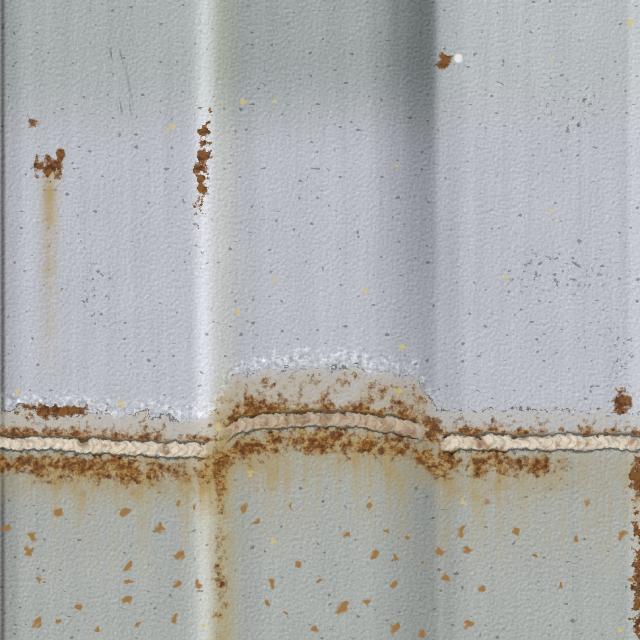
Give the GLSL for this texture, as a WebGL 1 fragment shader.

```glsl
precision highp float;
// Weathered corrugated steel: pale paint, a stepped weld seam, rust bands and stains.
uniform vec2 u_resolution;

const vec3 PAINT = vec3(.73, .74, .77);
const vec3 PAINT_TOP = vec3(.66, .685, .685);
const vec3 PAINT_LOW = vec3(.665, .68, .665);
const vec3 PRIMER = vec3(.74, .71, .64);
const vec3 BEAD = vec3(.87, .82, .74);
const vec3 OCHRE = vec3(.66, .55, .33);
const vec3 RUST = vec3(.58, .38, .18);
const vec3 RUST_DARK = vec3(.29, .17, .11);
const vec3 FLECK = vec3(.84, .76, .45);
const float BEAD_HALF = .0105;
const float GRAIN = .075;

vec2 hash2(vec2 c) {
  return fract(sin(vec2(dot(c, vec2(127.1, 311.7)), dot(c, vec2(269.5, 183.3)))) * 43758.5);
}

float corner(vec2 i, vec2 f, vec2 o) { return dot(hash2(i + o) * 2. - 1., f - o); }

float noise(vec2 p) {
  vec2 i = floor(p), f = p - i, u = f * f * (3. - 2. * f), e = vec2(1, 0);
  return mix(mix(corner(i, f, e.yy), corner(i, f, e.xy), u.x),
             mix(corner(i, f, e.yx), corner(i, f, e.xx), u.x), u.y);
}

float fbm(vec2 p) {
  float sum = 0., amp = .6;
  for (int i = 0; i < 4; i++) {
    sum += amp * noise(p);
    p = p * 2.03 + 17.3;
    amp *= .55;
  }
  return sum;
}

float band(float a, float b, float soft, float x) {
  return smoothstep(a - soft, a + soft, x) * (1. - smoothstep(b - soft, b + soft, x));
}

float bell(float x, float c, float w) { x = (x - c) / w; return exp(-x * x); }

// Ellipse with an edge roughened by n
float blob(vec2 p, float cx, float cy, float rx, float ry, float n) {
  return 1. - smoothstep(.6, 1.2, length((p - vec2(cx, cy)) / vec2(rx, ry)) + n);
}

// One randomly placed and sized fleck in some of the grid cells
float specks(vec2 p, float scale, float chance, float size) {
  vec2 g = p * scale, cell = floor(g), h = hash2(cell + 7.7);
  float r = length(fract(g) - .2 - .6 * hash2(cell + scale)) + .2 * noise(p * 160.);
  size *= .4 + .6 * h.y;
  return step(h.x, chance) * (1. - smoothstep(size * .4, size, r));
}

float weldHeight(float x) {
  float middle = .345 - .7 * (x - .5) * (x - .5);
  float h = mix(.309 - .045 * x, middle, smoothstep(.31, .375, x));
  return mix(h, .308, smoothstep(.635, .695, x)) + .006 * noise(vec2(x * 28., 3));
}

void main() {
  vec2 p = gl_FragCoord.xy / u_resolution;
  float x = p.x, y = p.y, d = y - weldHeight(x);
  float coarse = fbm(p * 14.), mid = fbm(p * 42. + 5.), fine = fbm(p * 120.);
  float streak = fbm(vec2(x * 55., y * 2.5));
  float centre = band(.345, .665, .02, x), right = smoothstep(.67, .695, x);

  // Paint zones and folded-sheet shading
  vec3 col = mix(PAINT, PAINT_TOP + .045 * right - .04 * centre,
                 smoothstep(.74, .91, y + .05 * coarse) * (1. - .3 * right));
  col = mix(col, PAINT_LOW, 1. - smoothstep(-.03, .02, d));
  col += .13 * bell(x, .319, .017) - .03 * bell(x, .375, .025);
  col += vec3(.02, .02, -.02) * bell(x, .35, .02);
  float valley = smoothstep(.56, .665, x) * (1. - smoothstep(.673, .692, x));
  col -= valley * mix(.09, .2, smoothstep(.35, .95, y));
  col -= .05 * bell(x, .7, .018) + .06 * bell(x, .015, .014);
  col = mix(col, vec3(.4), bell(x, .004, .004));
  col += .05 * smoothstep(.976, .988, x) + .05 * streak + .025 * coarse;
  float relief = noise(p * 190.) - noise(p * 190. + vec2(-.3, .4));
  col += GRAIN * relief + .07 * noise(p * 330.);
  col *= 1. - .25 * smoothstep(.33, .5, noise(p * vec2(110, 150)));

  // Peeled strip with a lifted lip and broken crack
  float lip = mix(.05, .08, centre) + .02 * coarse + .025 * mid + .012 * fine;
  col = mix(col, PRIMER + .08 * mid, band(0., lip, .005, d) * (.6 - .25 * max(centre, right)));
  col += band(lip, lip + .025, .01, d) * (1. - right) * (.45 * fine + .03);
  col *= 1. - .4 * bell(d, lip, .0017) * smoothstep(-.1, .15, fine + coarse);

  // Soft stains and runs
  float fade = 1. - .7 * smoothstep(.83, .93, x + .1 * coarse);
  float stain = .5 * band(-.075, 0., .04, d) * fade + .35 * centre * band(0., .07, .02, d);
  stain += .5 * band(-.14, -.015, .1, d) * smoothstep(-.1, .35, streak);
  stain += .45 * bell(x, .348, .018) * (1. - smoothstep(.36, .43, y));
  stain += .55 * bell(x, .077, .012) * smoothstep(.36, .72, y) * (1. - smoothstep(.73, .745, y));
  col = mix(col, OCHRE, clamp(stain * (.85 + 1.3 * coarse + mid), 0., .85));

  // Rust crust: density profile broken up by noise
  float lower = .7 * band(-.058, -.006, .03, d) * fade * (1. - .35 * bell(x, .3, .035));
  float upper = band(.006, lip - .008, .012, d) * (.42 + .06 * centre - .05 * right)
              + .25 * bell(d, .017, .007);
  float folds = .5 * bell(x, .345, .016) * band(-.3, .09, .03, d)
              + .6 * bell(x, .67, .025) * band(-.06, .05, .03, d);
  float density = max(max(lower, upper), folds) + .6 * mid + .5 * fine + .35 * coarse;
  float pits = smoothstep(-.12, .3, fine + .45 * mid + .2 * relief);
  vec3 crust = mix(mix(RUST, OCHRE, smoothstep(-.1, .35, -mid - fine)), RUST_DARK, .8 * pits);
  col = mix(col, crust + .12 * relief, .88 * smoothstep(.36, .78, density));

  // Isolated rust wounds and small spots
  float n = 2. * fbm(p * 80.);
  float wound = blob(p, .077, .738, .021, .016, n) + blob(p, .095, .758, .008, .009, n)
    + blob(p, .053, .808, .009, .007, n) + blob(p, .279 + .05 * y, .742, .009, .064, 1.5 * n)
    + blob(p, .693, .904, .014, .011, n) + blob(p, .088, .359, .056, .011, n)
    + blob(p, .972, .372, .015, .016, n) + blob(p, .998, .255, .014, .037, n)
    + blob(p, .998, .09, .009, .08, 1.7 * n);
  col = mix(col, mix(RUST, RUST_DARK, .3 + .65 * pits), .92 * min(wound, 1.));
  float spots = specks(p + .03 * coarse, 27., .35, .26) * (1. - smoothstep(.2, .25, y));
  col = mix(col, mix(RUST, OCHRE, .3), spots * .85);

  // Weld bead with overlapping ripples
  float whole = 1. - band(.322, .355, .006, x) - band(.655, .69, .006, x);
  float across = abs(d + .012 * mid + .006 * fine) / BEAD_HALF;
  float ripple = fract(x * 62. + .7 * across * across + 2. * coarse + mid);
  float grime = centre * .5 + smoothstep(-.02, .3, mid + .4 * fine);
  vec3 bead = mix(BEAD, vec3(.64, .53, .43), min(grime, 1.));
  bead *= .86 + .14 * band(.17, .9, .12, ripple) + .3 * fine;
  col *= 1. - .45 * bell(across, 1.15, .22) * whole;
  col = mix(col, bead, .92 * whole * (1. - smoothstep(.7, 1.1, across)));

  // Yellow flecks, dark chips and slanted scratches
  col = mix(col, FLECK, .65 * specks(p, 17., .1, .12));
  float chips = blob(p, .87, .575, .09, .035, mid) + blob(p, .152, .545, .025, .07, mid)
    + blob(p, .89, .83, .05, .05, mid) + blob(p, .965, .455, .025, .04, mid);
  col *= 1. - .3 * min(chips, 1.) * smoothstep(.1, .32, fine);
  float slant = x + .18 * (y - .87);
  float scratch = band(.176, .202, .003, slant) * band(.825, .92, .01, y);
  col *= 1. - .28 * scratch * smoothstep(0., .25, noise(vec2(slant * 190., y * 12.)));
  col = mix(col, vec3(.9), blob(p, .716, .909, .007, .008, 0.));
  gl_FragColor = vec4(clamp(col, 0., 1.), 1);
}
```
